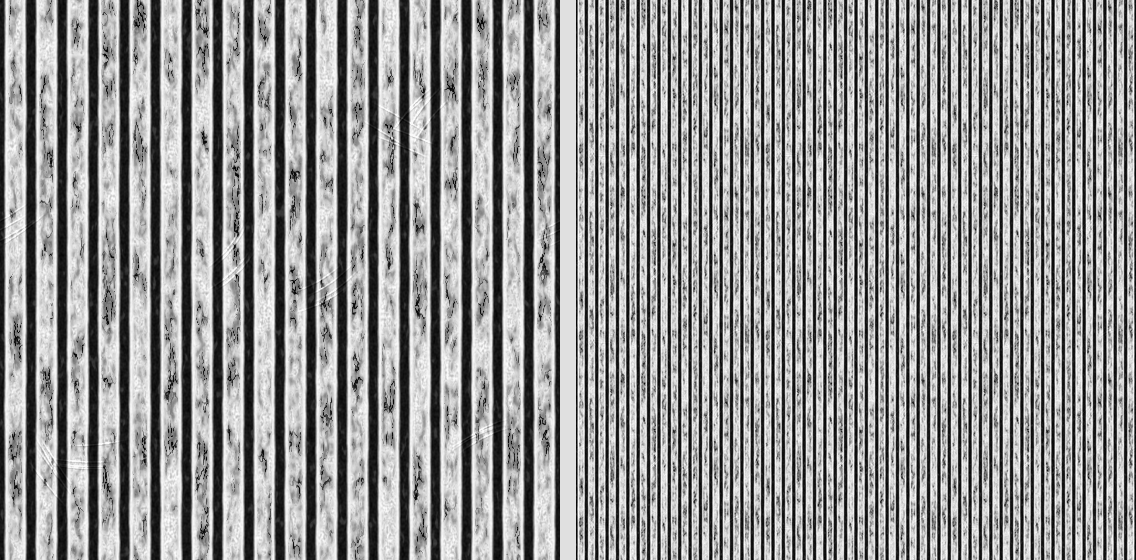
Left, the tile; right, the same tile 3 across and 3 down.
This texture is drawn by a WebGL 1 fragment shader. Its source:

```glsl
precision highp float;
// Worn corrugated metal: upright pale ridges with bright rims and black grooves.
// A mirrored profile shapes each ridge; wrapping gradient noise, stretched along
// the ridges, adds flaking, cracks and grain, and a loop scatters fine scratches.
uniform vec2 u_resolution;

const float RIDGES = 18.0;          // repeats across the tile
const float RAMP_START = 0.285;     // distance from ridge axis, in repeats
const float RAMP_END = 0.395;
const float EDGE_WOBBLE = 0.016;
const float GROOVE_TONE = 0.085;
const float RIM_TONE = 0.96;
const float FACE_TONE = 0.90;
const float WORN_TONE = 0.43;
const float CRACK_DEPTH = 0.50;
const float GRAIN = 0.17;
const int SCRATCH_GROUPS = 8;
const int SCRATCHES_PER_GROUP = 4;
const float SCRATCH_WIDTH = 0.0009;
const float SCRATCH_LIGHT = 0.20;

vec2 hash2(vec2 p) {
  vec3 q = fract(p.xyx * vec3(0.1031, 0.1030, 0.0973));
  q += dot(q, q.yzx + 33.33);
  return fract((q.xx + q.yz) * q.zy);
}

// Dot product of a wrapped lattice gradient and the offset from its corner
float corner(vec2 cell, vec2 offset, vec2 period, float seed) {
  float angle = 6.28319 * hash2(mod(cell, period) + seed * 17.3).x;
  return dot(vec2(cos(angle), sin(angle)), offset);
}

// Gradient noise, about -1 to 1; whole-number periods make it tile
float noise(vec2 uv, vec2 period, float seed) {
  vec2 p = uv * period;
  vec2 i = floor(p);
  vec2 f = p - i;
  vec2 w = f * f * f * (f * (f * 6.0 - 15.0) + 10.0);
  vec2 e = vec2(1.0, 0.0);
  float low = mix(corner(i, f, period, seed),
                  corner(i + e.xy, f - e.xy, period, seed), w.x);
  float high = mix(corner(i + e.yx, f - e.yx, period, seed),
                   corner(i + e.xx, f - e.xx, period, seed), w.x);
  return 1.5 * mix(low, high, w.y);
}

// Groups of nearly parallel, slightly bowed hairlines
float scratches(vec2 uv) {
  float pixel = 1.0 / u_resolution.x;
  float total = 0.0;
  for (int g = 0; g < SCRATCH_GROUPS; g++) {
    vec2 centre = hash2(vec2(float(g) * 7.0 + 3.0, 41.0));
    vec2 style = hash2(vec2(float(g) * 5.0 + 2.0, 83.0));
    float angle = (style.x - 0.5) * 2.2;
    vec2 q = fract(uv - centre + 0.5) - 0.5;
    q = vec2(cos(angle) * q.x + sin(angle) * q.y,
             cos(angle) * q.y - sin(angle) * q.x);
    for (int k = 0; k < SCRATCHES_PER_GROUP; k++) {
      vec2 jitter = hash2(vec2(float(k) * 3.0 + 1.0, float(g) * 11.0 + 6.0)) - 0.5;
      float x = q.x - jitter.x * 0.04;
      float y = q.y + (style.y - 0.5) * 5.0 * x * x - jitter.y * 0.05 - jitter.x * 0.2 * x;
      float fade = 1.0 - smoothstep(0.02, 0.06, abs(x));
      float light = 1.0 - smoothstep(0.0, SCRATCH_WIDTH + pixel, abs(y));
      float shade = 1.0 - smoothstep(0.0, SCRATCH_WIDTH + pixel, abs(y + 2.0 * SCRATCH_WIDTH));
      total += fade * (light - 0.6 * shade);
    }
  }
  return total;
}

void main() {
  vec2 uv = gl_FragCoord.xy / u_resolution;

  // Noise layers, from broad blotches to grain
  vec2 bent = uv + vec2(0.003 * noise(uv, vec2(48.0, 30.0), 1.0), 0.0);
  float broad = noise(uv, vec2(18.0, 7.0), 2.0);
  float blotch = noise(bent, vec2(48.0, 17.0), 3.0);
  float flake = noise(bent, vec2(96.0, 38.0), 4.0);
  float chip = noise(bent, vec2(170.0, 80.0), 5.0);
  float grain = noise(uv, vec2(251.0, 190.0), 6.0);
  float streak = noise(bent, vec2(110.0, 22.0), 7.0);

  // Ridge profile: 0 on the axis, 0.5 in the groove
  float d = abs(fract(uv.x * RIDGES) - 0.5);
  float edge = d + EDGE_WOBBLE * (blotch + 0.6 * flake + 0.5 * chip);
  float ridge = 1.0 - smoothstep(RAMP_START, RAMP_END, edge);
  float face = 1.0 - smoothstep(0.15, 0.29, edge);

  // Flaking and cracks, strongest along the ridge face
  float decay = 0.35 * broad + 0.5 * blotch + 0.5 * flake + 0.5 * chip + 0.4 * grain;
  float wear = smoothstep(-0.40, 0.75, decay) * face;
  float vein = abs(streak + 0.35 * chip + 0.15 * grain);
  float crack = (1.0 - smoothstep(0.02, 0.17, vein))
              * smoothstep(-0.10, 0.55, blotch + 0.5 * broad + 0.3 * flake) * face;

  // Tones
  float metal = mix(RIM_TONE, FACE_TONE, face);
  metal = mix(metal, WORN_TONE, wear) - CRACK_DEPTH * crack;
  metal += GRAIN * (grain + 0.5 * chip) * (0.2 + 0.8 * face);
  float groove = GROOVE_TONE + 0.035 * (chip + grain) + 0.03 * flake;
  groove += 0.09 * smoothstep(0.35, 0.95, flake + 0.6 * chip + 0.4 * broad);
  float tone = mix(groove, metal, ridge);
  tone += SCRATCH_LIGHT * scratches(uv) * mix(0.4, 1.0, ridge);

  gl_FragColor = vec4(vec3(clamp(tone, 0.03, 0.98)), 1.0);
}
```
